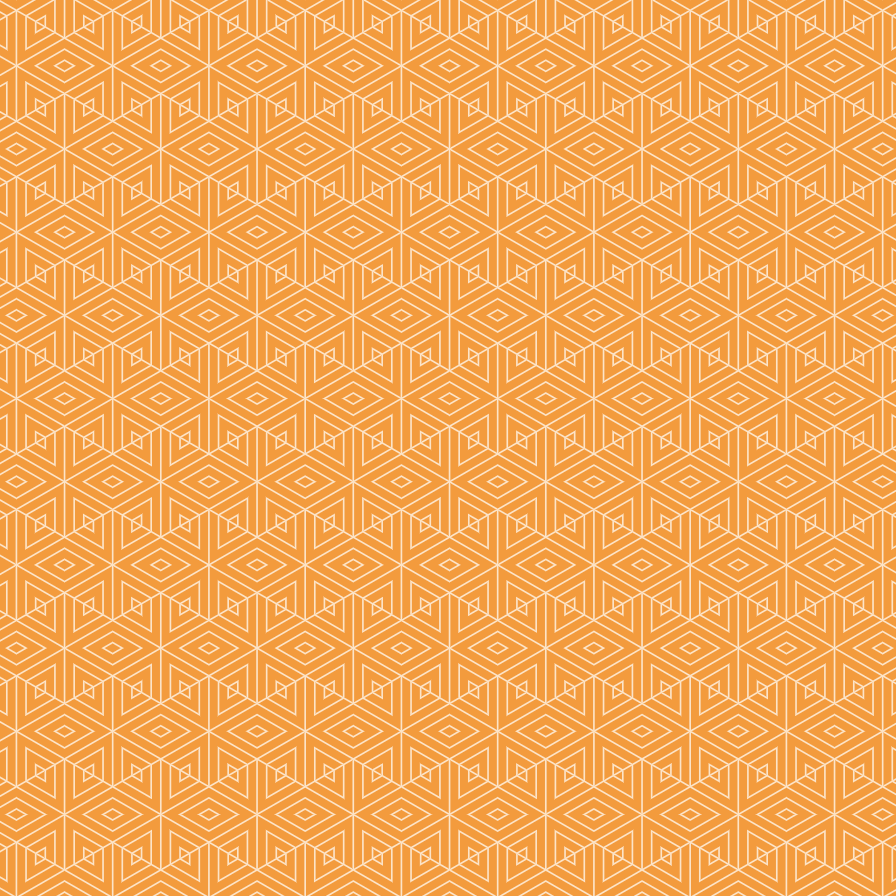
Write a WebGL 2 fragment shader that draws this pattern.

```glsl
#version 300 es
precision highp float;

uniform vec2 u_resolution;
out vec4 fragColor;

const vec3 GROUND_COLOR = vec3(0.952, 0.606, 0.238);
const vec3 LINE_COLOR = vec3(0.988, 0.893, 0.785);
const vec2 TILE_SIZE = vec2(0.10742, 0.18568);   // two staggered rows per tile
const vec2 TILE_ORIGIN = vec2(0.3943, 0.5552);   // centre of one flat rhombus
const float LINE_WIDTH = 0.0172;                 // in tile widths
const float MIDDLE_RING = 0.6;                   // ring sizes relative to the face
const float INNER_RING = 0.2;

const float SQRT3 = 1.7320508;
const float FACE_INRADIUS = 0.25;
const vec2 SLOPE_NORMAL = vec2(0.5, 0.5 * SQRT3);

// Offset from the nearest point of a triangular lattice with unit spacing
vec2 nearestCenterOffset(vec2 p) {
    vec2 period = vec2(1.0, SQRT3);
    vec2 a = mod(p + 0.5 * period, period) - 0.5 * period;
    vec2 b = mod(p, period) - 0.5 * period;
    return dot(a, a) < dot(b, b) ? a : b;
}

// Distance to the face outline and its two concentric rings
float ringDistance(float faceRadius) {
    float outline = abs(faceRadius - 1.0);
    float middle = abs(faceRadius - MIDDLE_RING);
    float inner = abs(faceRadius - INNER_RING);
    return FACE_INRADIUS * min(outline, min(middle, inner));
}

// Distance to the nearest line of the rhombus tiling
float patternDistance(vec2 p) {
    vec2 q = abs(nearestCenterOffset(p));
    float flatRadius = dot(q, SLOPE_NORMAL) / FACE_INRADIUS;
    if (flatRadius < 1.0) return ringDistance(flatRadius);

    // Upright face, crossed by its short diagonal
    vec2 r = q - vec2(0.25, 0.25 * SQRT3);
    float uprightRadius = max(abs(r.x), abs(dot(r, SLOPE_NORMAL))) / FACE_INRADIUS;
    float diagonal = abs(dot(r, vec2(-SLOPE_NORMAL.x, SLOPE_NORMAL.y)));
    return min(ringDistance(uprightRadius), diagonal);
}

void main() {
    vec2 uv = gl_FragCoord.xy / u_resolution.y;
    vec2 p = (uv - TILE_ORIGIN) / TILE_SIZE * vec2(1.0, SQRT3);
    float pixel = 1.0 / (u_resolution.y * TILE_SIZE.x);

    float edge = (0.5 * LINE_WIDTH - patternDistance(p)) / pixel;
    float coverage = clamp(edge + 0.5, 0.0, 1.0);
    fragColor = vec4(mix(GROUND_COLOR, LINE_COLOR, coverage), 1.0);
}
```
